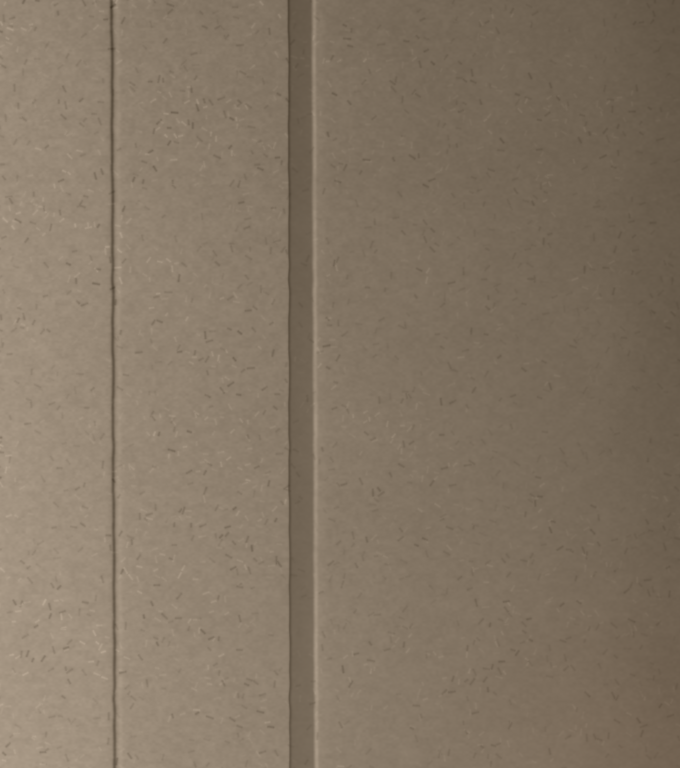
This texture is drawn by a Shadertoy shader. Its source:

```glsl
#define SEAM_X 0.1645
#define GROOVE_LEFT 0.4238
#define GROOVE_RIGHT 0.4585
#define LEAN 0.004
#define GROOVE_DEPTH 0.105
#define RIM_LIGHT 0.075
#define GRAIN 0.040
#define MOTTLE 0.022
#define FLECK_DARK 0.085
#define FLECK_LIGHT 0.060

float hash(vec2 p) {
    vec3 q = fract(vec3(p.xyx) * 0.1031);
    q += dot(q, q.yzx + 33.33);
    return fract((q.x + q.y) * q.z);
}

float noise(vec2 p) {
    vec2 cell = floor(p), f = fract(p);
    f = f * f * (3.0 - 2.0 * f);
    float low = mix(hash(cell), hash(cell + vec2(1, 0)), f.x);
    float high = mix(hash(cell + vec2(0, 1)), hash(cell + vec2(1, 1)), f.x);
    return mix(low, high, f.y);
}

float fbm(vec2 p) {
    float sum = 0.0, weight = 0.5;
    for (int i = 0; i < 4; i++) {
        sum += weight * noise(p);
        p = mat2(1.6, 1.2, -1.2, 1.6) * p + 17.3;
        weight *= 0.5;
    }
    return sum / 0.9375;
}

// Soft ridge with its peak at d = 0
float ridge(float d, float width) {
    return exp(-d * d / (width * width));
}

// Short fibres, one per occupied cell, each at its own angle
float flecks(vec2 p, float density, float seed) {
    vec2 home = floor(p);
    float cover = 0.0;
    for (int j = -1; j <= 1; j++)
    for (int i = -1; i <= 1; i++) {
        vec2 cell = home + vec2(i, j);
        vec2 key = cell + seed;
        if (hash(key) > density) continue;
        vec2 d = p - cell - vec2(hash(key + 31.7), hash(key + 67.1));
        float angle = 6.2832 * hash(key + 11.3);
        vec2 along = vec2(cos(angle), sin(angle));
        vec2 local = vec2(dot(d, along), dot(d, vec2(-along.y, along.x)));
        float len = mix(0.16, 0.42, hash(key + 5.9));
        local.x = max(abs(local.x) - len, 0.0);
        cover = max(cover, ridge(length(local), 0.19) * mix(0.4, 1.0, hash(key + 91.0)));
    }
    return cover;
}

// Light falling off to the right and towards the top
float panelLight(vec2 uv) {
    float light = 0.628 - 0.24 * uv.x + 0.042 * uv.x * uv.x;
    light += 0.055 * (0.5 - uv.y);
    light -= 0.018 * smoothstep(0.65, 1.0, uv.y) * (1.0 - uv.x);
    light -= 0.020 * smoothstep(0.86, 1.0, uv.x);
    return light;
}

void mainImage(out vec4 fragColor, in vec2 fragCoord) {
    vec2 uv = fragCoord / iResolution.xy;
    vec2 p = fragCoord / iResolution.y;
    float aa = 1.0 / iResolution.x;

    // Edges lean slightly and waver
    float lean = LEAN * (1.0 - uv.y);
    float waver = (noise(vec2(3.0, p.y * 55.0)) - 0.5) * 0.0016;
    float seam = uv.x - SEAM_X - lean - waver;
    float left = uv.x - GROOVE_LEFT - 0.4 * lean - waver;
    float right = uv.x - GROOVE_RIGHT - lean + 0.6 * waver;
    float inside = smoothstep(-aa, aa, left) * (1.0 - smoothstep(-0.003, 0.002, right));

    float tone = panelLight(uv);

    // Paper grain, stronger where the light is stronger
    float rough = mix(1.2, 0.6, smoothstep(0.0, 1.0, uv.x)) * mix(1.0, 0.45, inside);
    tone += rough * GRAIN * (fbm(p * vec2(105.0, 140.0)) - 0.5);
    tone += rough * GRAIN * 0.5 * (noise(p * vec2(230.0, 290.0)) - 0.5);
    tone += MOTTLE * (fbm(p * 9.0 + 4.0) - 0.5);
    float patches = smoothstep(0.25, 0.75, fbm(p * 14.0 + 40.0));
    tone -= rough * FLECK_DARK * flecks(p * 105.0, 0.13, 7.0) * mix(0.5, 1.0, patches);
    tone += rough * FLECK_LIGHT * flecks(p * 115.0, 0.15, 211.0) * patches;

    // Thin seam with a lit right lip
    tone -= 0.175 * ridge(seam, 0.0027);
    tone -= 0.020 * ridge(seam, 0.0075);
    tone += 0.032 * ridge(seam - 0.0085, 0.0042);

    // Groove: dark left wall, paler floor, bright right rim
    float across = clamp(left / (GROOVE_RIGHT - GROOVE_LEFT), 0.0, 1.0);
    tone -= inside * mix(GROOVE_DEPTH, GROOVE_DEPTH * 0.78, across);
    tone -= 0.065 * ridge(left - 0.0012, 0.0024);
    float rimGlint = mix(0.75, 1.15, noise(vec2(8.0, p.y * 38.0)));
    tone += RIM_LIGHT * rimGlint * ridge(right - 0.0035, 0.0031);
    tone += 0.015 * ridge(right - 0.010, 0.009);

    // Warm grey, a little redder in the lower right
    vec3 colour = vec3(tone, 0.95 * tone - 0.029, 0.90 * tone - 0.070);
    float warm = smoothstep(0.5, 1.0, uv.x) * smoothstep(0.4, 0.0, uv.y);
    colour += warm * vec3(0.010, 0.0, -0.003);
    fragColor = vec4(clamp(colour, 0.0, 1.0), 1.0);
}
```
